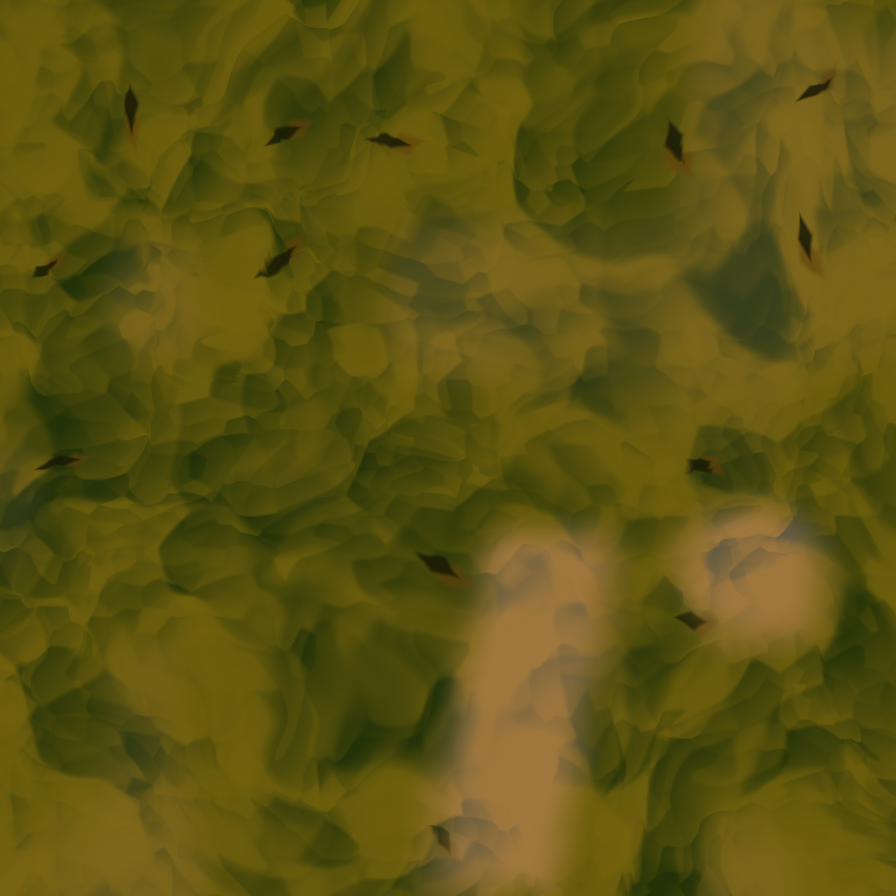
Write a Shadertoy shader that draws this texture.

```glsl
// A crumpled olive membrane with soft facets, thin creases and pale worn patches.
// Blended Voronoi cells with random tilts give the relief; a warped domain bends
// the folds, and a sparse grid scatters small dark pits with a brown flank.

const vec3 OLIVE_DARK  = vec3(0.23, 0.25, 0.035);
const vec3 OLIVE_LIGHT = vec3(0.405, 0.355, 0.045);
const vec3 PALE_COOL   = vec3(0.40, 0.365, 0.27);
const vec3 PALE_WARM   = vec3(0.64, 0.475, 0.25);
const vec3 PIT_DARK    = vec3(0.09, 0.10, 0.02);
const vec3 PIT_BROWN   = vec3(0.38, 0.25, 0.04);
const vec2 LIGHT_DIR   = vec2(0.85, 0.53);
const float FACET_SCALE     = 6.5;   // coarse facets across the canvas
const float RELIEF          = 1.4;   // contrast of the facets
const float MEAN_TONE       = 0.62;  // 0 = dark olive, 1 = light olive
const float CREASE_STRENGTH = 0.28;
const float HAZE_STRENGTH   = 0.32;
const float PIT_GRID        = 5.0;
const float PIT_CHANCE      = 0.38;

vec2 hash2(vec2 p) {
    vec3 q = fract(p.xyx * vec3(0.1031, 0.1030, 0.0973));
    q += dot(q, q.yzx + 33.33);
    return fract((q.xx + q.yz) * q.zy);
}

// Two independent channels of value noise.
vec2 noise2(vec2 p) {
    vec2 i = floor(p), f = fract(p);
    f = f * f * f * (f * (f * 6.0 - 15.0) + 10.0);
    return mix(mix(hash2(i), hash2(i + vec2(1.0, 0.0)), f.x),
               mix(hash2(i + vec2(0.0, 1.0)), hash2(i + vec2(1.0)), f.x), f.y);
}

// Slope of a field of tilted facets; a higher sharpness gives harder folds.
vec2 facetSlope(vec2 p, float sharpness) {
    vec2 cell = floor(p), slope = vec2(0.0);
    float total = 1e-20;
    for (int y = -1; y <= 1; y++)
    for (int x = -1; x <= 1; x++) {
        vec2 id = cell + vec2(x, y);
        vec2 toPoint = p - id - hash2(id);
        float weight = exp(-sharpness * dot(toPoint, toPoint));
        vec2 tilt = hash2(id + 71.7) * 2.0 - 1.0;
        slope += weight * (tilt + 0.7 * toPoint);
        total += weight;
    }
    return slope / total;
}

// Thin folds along the middle contour of a noise field.
float creases(vec2 p) {
    vec2 n = abs(noise2(p) - 0.5);
    return exp(-28.0 * n.x) - 0.7 * exp(-28.0 * n.y);
}

// One tall slanted worn patch and one small round one.
float wornPatches(vec2 p) {
    vec2 tall = p - vec2(0.57, 0.20);
    tall.x -= 0.16 * tall.y;
    vec2 outside = abs(tall) - vec2(0.04, 0.155);
    float tallMask = smoothstep(0.07, 0.0, length(max(outside, 0.0)));
    float roundMask = smoothstep(0.115, 0.045, length(p - vec2(0.825, 0.35)));
    return max(tallMask, roundMask);
}

// x: dark pit, y: brown flank beside it.
vec2 pits(vec2 p) {
    vec2 cell = floor(p * PIT_GRID), mask = vec2(0.0);
    for (int y = -1; y <= 1; y++)
    for (int x = -1; x <= 1; x++) {
        vec2 id = cell + vec2(x, y);
        vec2 seed = hash2(id + 19.3);
        if (seed.x > PIT_CHANCE) continue;
        float angle = (seed.y - 0.5) * 2.4;
        vec2 q = p - (id + 0.15 + 0.7 * hash2(id + 5.1)) / PIT_GRID;
        q = mat2(cos(angle), -sin(angle), sin(angle), cos(angle)) * q;
        vec2 size = vec2(0.026, 0.011) * (0.6 + 0.65 * hash2(id + 41.9));
        float dark = abs(q.x) / size.x + abs(q.y + 0.25 * q.x) / size.y;
        vec2 side = abs(q - vec2(0.65, -0.5) * size) / size;
        float brown = side.x + side.y / 1.3;
        mask = max(mask, vec2(smoothstep(1.1, 0.55, dark), smoothstep(1.2, 0.5, brown)));
    }
    return mask;
}

void mainImage(out vec4 fragColor, in vec2 fragCoord) {
    vec2 uv = fragCoord / iResolution.y;
    // Bend the domain so that folds curve and stretch.
    vec2 warp = 0.09 * (noise2(uv * 4.0 + 3.7) - 0.5)
              + 0.035 * (noise2(uv * 13.0 + 8.2) - 0.5);
    // Facets at four sizes, sharp in places and blurred in others.
    float sharpness = mix(7.0, 34.0, noise2(uv * 6.0 + 27.0).x);
    vec2 p = uv + warp, slope = vec2(0.0);
    float scale = FACET_SCALE, amplitude = 0.36;
    for (int i = 0; i < 4; i++) {
        slope += amplitude * facetSlope(p * scale + float(i) * 13.7, sharpness);
        p = mat2(0.8, 0.6, -0.6, 0.8) * p + 0.012 * slope;
        scale *= 1.75;
        amplitude *= 0.8;
    }
    vec2 broad = noise2(uv * 3.0 + 51.0);
    float tone = MEAN_TONE + RELIEF * dot(slope, LIGHT_DIR) + 0.4 * (broad.x - 0.5);
    tone += CREASE_STRENGTH * creases((uv + warp) * 9.0 + 0.4 * slope) * broad.y;
    tone = clamp(tone, -0.5, 1.0 + 0.3 * tanh(max(tone - 1.0, 0.0)));
    // Olive ground, faint haze and worn patches.
    vec3 color = mix(OLIVE_DARK, OLIVE_LIGHT, tone);
    vec3 pale = mix(PALE_COOL, PALE_WARM, smoothstep(-0.4, 1.0, tone));
    float haze = smoothstep(0.58, 0.95, noise2(uv * vec2(6.0, 4.5) + 90.0).x);
    float worn = wornPatches(uv + 0.45 * warp + 0.012 * slope);
    color = mix(color, pale, max(HAZE_STRENGTH * haze, 0.93 * worn));
    // Pits, kept faint on the worn areas.
    vec2 pit = pits(uv + 0.5 * warp + 0.01 * slope) * (1.0 - 0.75 * worn);
    color = mix(color, PIT_BROWN, 0.6 * pit.y);
    color = mix(color, PIT_DARK, 0.85 * pit.x);
    fragColor = vec4(color, 1.0);
}
```
